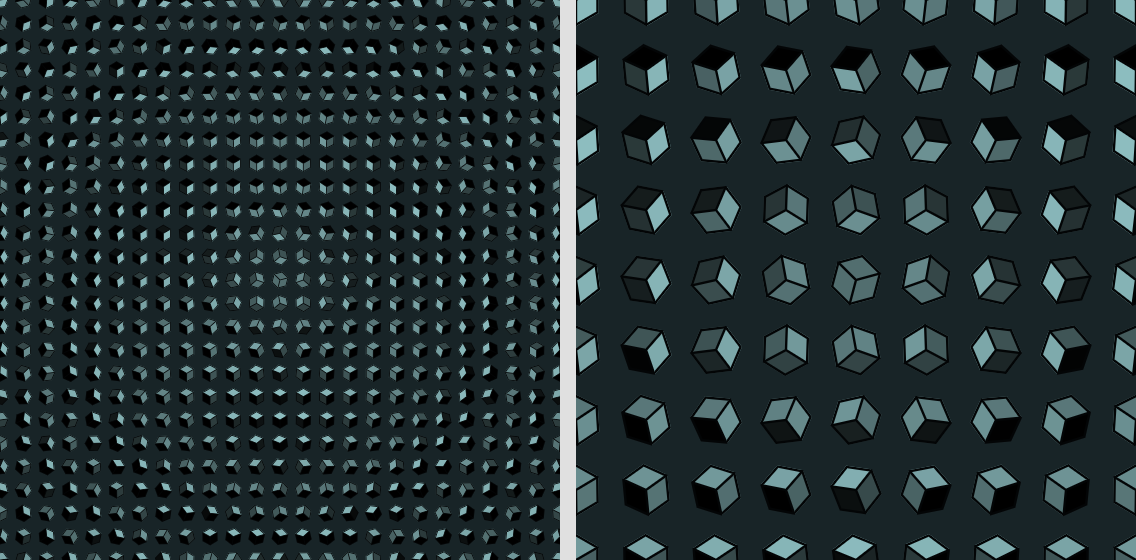
Left, the full canvas; right, a detail of the centre.
A WebGL 1 fragment shader for this pattern:

```glsl
precision highp float;
// Grid of small outlined cubes, rolled by distance and lit from above the centre.

uniform vec2 u_resolution;

const float CELLS = 24.0;          // repeats across the canvas
const float CUBE_RADIUS = 0.354;   // hexagon circumradius, in cells
const float LINE_HALF = 0.017;     // half the outline width, in cells
const float LIGHT_HEIGHT = 4.0;    // light above the centre, in cells
const float CALM_RADIUS = 5.5;     // ring where the cubes stand upright
const float ROLL_RATE = 0.0607;    // radians per squared cell off that ring

const vec3 BACKGROUND = vec3(0.095, 0.140, 0.152);
const vec3 LINE_COLOR = vec3(0.012, 0.020, 0.024);
const vec3 FACE_COLOR = vec3(0.555, 0.745, 0.755);

// Directions of the three visible faces, as seen from the front
const vec2 FACE_TOP = vec2(0.0, 1.0);
const vec2 FACE_LEFT = vec2(-0.8660254, -0.5);
const vec2 FACE_RIGHT = vec2(0.8660254, -0.5);

mat2 rotation(float angle) {
  float c = cos(angle), s = sin(angle);
  return mat2(c, s, -s, c);
}

// Signed distance to a hexagon with a vertex at the top
float hexagonDistance(vec2 p, float radius) {
  p = abs(p);
  return max(p.x, dot(p, vec2(0.5, 0.8660254))) - radius * 0.8660254;
}

// Roll grows on both sides of the calm ring and mirrors left to right
float cubeRoll(vec2 cell) {
  float offset = length(cell) - CALM_RADIUS;
  float side = cell.x > 0.5 ? -1.0 : 1.0;
  return side * ROLL_RATE * offset * offset;
}

float faceLight(vec2 direction, vec3 toLight) {
  vec3 normal = vec3(direction * 0.8164966, 0.5773503);
  return max(dot(normal, toLight), 0.0);
}

void main() {
  float scale = CELLS / min(u_resolution.x, u_resolution.y);
  vec2 p = (gl_FragCoord.xy - 0.5 * u_resolution) * scale;
  vec2 cell = floor(p + 0.5);
  float pixel = scale;

  // Turn the point and the light into the frame of the cube
  mat2 roll = rotation(-cubeRoll(cell));
  vec2 q = roll * (p - cell);
  vec3 toLight = normalize(vec3(roll * -cell, LIGHT_HEIGHT));

  // How far the point lies inside each face's sector
  vec3 d = vec3(dot(q, FACE_TOP), dot(q, FACE_LEFT), dot(q, FACE_RIGHT));
  vec3 rival = vec3(max(d.y, d.z), max(d.x, d.z), max(d.x, d.y));
  vec3 sector = (d - rival) * 0.5773503;

  // Flat shading, blended across the seams
  vec3 weight = smoothstep(-0.5 * pixel, 0.5 * pixel, sector) + 0.0001;
  vec3 light = vec3(faceLight(FACE_TOP, toLight),
                    faceLight(FACE_LEFT, toLight),
                    faceLight(FACE_RIGHT, toLight));
  float shade = dot(light, weight) / dot(weight, vec3(1.0));
  vec3 cube = FACE_COLOR * shade;

  // Seams between the faces and the outer contour
  float hexagon = hexagonDistance(q, CUBE_RADIUS);
  float seam = max(sector.x, max(sector.y, sector.z));
  float edge = min(seam, abs(hexagon)) - LINE_HALF;
  float line = clamp(0.5 - edge / pixel, 0.0, 1.0);
  cube = mix(cube, LINE_COLOR, line);

  float cover = clamp(0.5 - (hexagon - LINE_HALF) / pixel, 0.0, 1.0);
  gl_FragColor = vec4(mix(BACKGROUND, cube, cover), 1.0);
}
```
